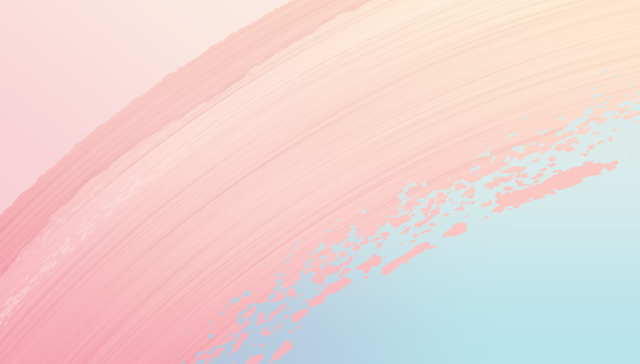
Give the GLSL for this background, as a Shadertoy shader.

```glsl
// A broad pastel brush stroke sweeping over a soft pink and aqua backdrop.

const vec2 ARC_CENTRE = vec2(2.4, -2.0);
const float ARC_RADIUS = 3.4;

vec2 hash2(vec2 cell) {
    vec2 h = vec2(dot(cell, vec2(127.1, 311.7)), dot(cell, vec2(269.5, 183.3)));
    return fract(sin(h) * 43758.5);
}

// Distance to the nearest scattered cell point.
float cellular(vec2 p) {
    vec2 cell = floor(p), local = fract(p);
    float nearest = 2.0;
    for (int y = -1; y <= 1; y++)
    for (int x = -1; x <= 1; x++) {
        vec2 offset = vec2(x, y);
        nearest = min(nearest, length(offset + hash2(cell + offset) - local));
    }
    return nearest;
}

// Two cellular layers, stretched along the stroke.
float dryNoise(vec2 arc, vec2 size) {
    vec2 p = arc / size;
    return 0.6 * cellular(p) + 0.4 * cellular(p * 2.1 + 17.0);
}

// Bristle lines: sines across the stroke, drifting slowly along it.
float bristles(vec2 arc) {
    float sum = 0.0, freq = 47.0;
    for (int i = 0; i < 6; i++) {
        float k = float(i);
        float drift = sin(arc.x * (1.7 + 0.6 * k) + k * 2.4);
        sum += sin(arc.y * freq + 1.2 * drift + k * 1.9);
        freq *= 1.6;
    }
    return sum / 3.0;
}

// Sparse thin grooves, each fading in and out along the stroke.
float grooves(vec2 arc) {
    float sum = 0.0;
    for (int i = 0; i < 4; i++) {
        float k = float(i);
        float wave = sin(arc.y * (61.0 + 29.0 * k) + 0.5 * sin(arc.x * 2.0 + k) + k * 2.1);
        float fade = 0.5 + 0.5 * sin(arc.x * (3.0 + k) + arc.y * 31.0 + k * 4.0);
        sum += pow(0.5 + 0.5 * wave, 50.0) * fade;
    }
    return sum;
}

float softMask(float field) {
    float w = max(fwidth(field) * 0.8, 0.0001);
    return smoothstep(-w, w, field);
}

float band(float x, float centre, float halfWidth) {
    float k = (x - centre) / halfWidth;
    return exp(-k * k);
}

// Coverage of one loose dab, fading from its centre.
float dab(vec2 arc, vec2 centre, vec2 halfSize) {
    vec2 k = abs(arc - centre) / halfSize;
    return 1.15 - 0.75 * pow(pow(k.x, 3.0) + pow(k.y, 3.0), 0.3333);
}

vec3 blushBackdrop(vec2 uv) {
    vec3 rose = vec3(0.97, 0.82, 0.84);
    vec3 ivory = vec3(0.985, 0.915, 0.885);
    return mix(rose, ivory, smoothstep(0.35, 1.25, uv.y * 0.8 + uv.x * 1.1));
}

vec3 aquaBackdrop(vec2 uv) {
    vec3 lavender = vec3(0.71, 0.79, 0.87);
    vec3 aqua = vec3(0.72, 0.89, 0.925);
    vec3 mist = vec3(0.87, 0.925, 0.915);
    vec3 col = mix(lavender, aqua, smoothstep(0.35, 0.8, uv.x));
    return mix(col, mist, 0.9 * smoothstep(0.0, 0.6, uv.y));
}

vec3 paintColour(vec2 uv, vec2 arc) {
    vec3 pink = vec3(0.96, 0.64, 0.69);
    vec3 peach = vec3(0.982, 0.84, 0.81);
    vec3 cream = vec3(0.988, 0.905, 0.82);
    float t = 0.5 * (uv.x + uv.y);
    vec3 col = mix(pink, peach, smoothstep(-0.1, 0.53, t));
    col = mix(col, cream, smoothstep(0.45, 0.95, t));

    // Pale inner ribbon, darker outer ribbon and the warm lower edge.
    float depth = arc.y;
    col += vec3(0.005, 0.03, 0.03) * band(depth, 0.18, 0.08);
    float ribbonEdge = 0.108 + 0.01 * sin(arc.x * 9.0) + 0.02 * (dryNoise(arc, vec2(0.06, 0.015)) - 0.4);
    float ribbon = 1.0 - smoothstep(-0.003, 0.003, depth - ribbonEdge);
    col -= vec3(0.01, 0.05, 0.04) * ribbon;
    col -= vec3(0.015, 0.03, 0.025) * band(depth, ribbonEdge - 0.004, 0.006);
    col -= vec3(0.0, 0.035, 0.02) * smoothstep(0.46, 0.62, depth);

    // Bristle marks and chalky flecks.
    col += vec3(0.004, 0.010, 0.009) * bristles(arc);
    col -= vec3(0.012, 0.035, 0.03) * grooves(arc);
    float fleckZone = band(depth, 0.19, 0.025) + 0.7 * band(depth, 0.13, 0.014);
    float fleck = softMask(0.43 * fleckZone - dryNoise(arc + 3.0, vec2(0.04, 0.012)));
    return mix(col, vec3(0.985, 0.91, 0.87), 0.4 * fleck);
}

// Positive where paint covers the ragged lower side.
float lowerCoverage(vec2 arc) {
    float edge = 0.672 - 0.07 * smoothstep(1.0, 0.65, arc.x);
    float clump = 0.07 * sin(arc.x * 23.0 + arc.y * 40.0) + 0.05 * sin(arc.x * 51.0 - arc.y * 90.0);
    float cover = 0.44 + (edge - arc.y) * 3.3 + clump * smoothstep(0.57, 0.64, arc.y);
    cover = max(cover, dab(arc, vec2(0.93, 0.752), vec2(0.18, 0.024)));
    for (int i = 0; i < 9; i++) {
        vec2 jitter = hash2(vec2(i, 4.0));
        vec2 centre = vec2(1.2 + 0.085 * (float(i) + 0.7 * jitter.x), 0.735 + 0.065 * jitter.y);
        cover = max(cover, dab(arc, centre, vec2(0.022 + 0.03 * jitter.x, 0.013)));
    }
    return cover - dryNoise(arc, vec2(0.046, 0.021));
}

void mainImage(out vec4 fragColor, in vec2 fragCoord) {
    vec2 uv = fragCoord / iResolution.xy;
    vec2 fromCentre = fragCoord / iResolution.y - ARC_CENTRE;

    // Stroke coordinates: length along the arc, depth below its outer rim.
    vec2 arc = vec2(-2.7 * atan(fromCentre.x, fromCentre.y), ARC_RADIUS - length(fromCentre));

    vec3 backdrop = mix(blushBackdrop(uv), aquaBackdrop(uv), step(0.3, arc.y));
    float roughRim = 0.012 * (dryNoise(arc, vec2(0.03, 0.015)) - 0.4);
    float paint = softMask(arc.y - roughRim) * softMask(lowerCoverage(arc));
    vec3 loosePink = mix(vec3(0.97, 0.70, 0.75), vec3(0.985, 0.78, 0.76), smoothstep(0.3, 0.8, uv.x));
    vec3 stroke = mix(paintColour(uv, arc), loosePink, smoothstep(0.62, 0.73, arc.y));

    fragColor = vec4(clamp(mix(backdrop, stroke, paint), 0.0, 1.0), 1.0);
}
```
